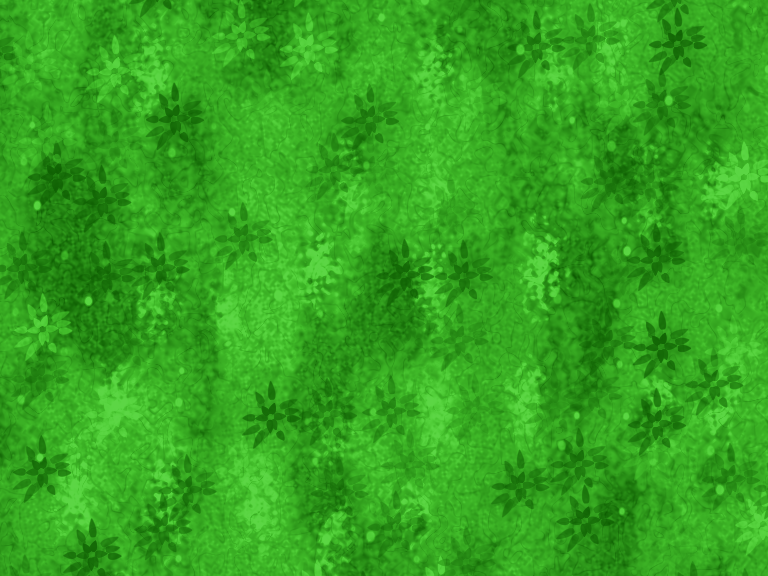
A Shadertoy shader for this texture:

```glsl
#define BASE_TONE 0.715
#define GRAIN_SCALE 215.0
#define GRAIN_AMOUNT 0.17
#define HAIR_AMOUNT 0.085
#define PATCH_AMOUNT 0.165
#define SMUDGE_CELL vec2(0.17, 0.20)
#define FLOWER_CELL 0.122
#define FLOWER_SHARE 0.76
#define LIGHT_SHARE 0.24
#define DOT_CELL 0.085
#define DOT_SHARE 0.4

const vec3 DARK_GREEN = vec3(0.11, 0.47, 0.05);
const vec3 MID_GREEN = vec3(0.235, 0.7, 0.147);
const vec3 LIGHT_GREEN = vec3(0.36, 0.84, 0.27);

float hash(vec2 p) {
    return fract(sin(dot(p, vec2(127.1, 311.7))) * 43758.5453);
}

vec2 hash2(vec2 p) {
    return vec2(hash(p), hash(p + 57.3));
}

float noise(vec2 p) {
    vec2 i = floor(p), f = fract(p);
    f = f * f * (3.0 - 2.0 * f);
    return mix(mix(hash(i), hash(i + vec2(1, 0)), f.x),
               mix(hash(i + vec2(0, 1)), hash(i + vec2(1, 1)), f.x), f.y);
}

float fbm(vec2 p) {
    float sum = 0.0, weight = 0.533;
    for (int i = 0; i < 4; i++) {
        sum += weight * noise(p);
        p = mat2(1.6, 1.2, -1.2, 1.6) * p + 13.7;
        weight *= 0.5;
    }
    return sum;
}

vec2 direction(float angle) {
    return vec2(cos(angle), sin(angle));
}

// Plump pointed leaf, rooted at the origin
float petal(vec2 q, vec2 dir, float size, float width, float soft) {
    float t = dot(q, dir) / size;
    float inside = clamp(t, 0.0, 1.0);
    float halfWidth = 2.6 * width * sqrt(inside) * (1.0 - inside);
    float side = abs(dir.x * q.y - dir.y * q.x);
    return smoothstep(soft, -soft, side - halfWidth) * smoothstep(0.0, 0.08, inside * (1.0 - inside));
}

// Inner rosette with a looser ring of longer, tilted petals
float flower(vec2 q, float soft) {
    float mask = 0.0;
    for (int i = 0; i < 6; i++) {
        vec2 h = hash2(vec2(i, 3.0));
        float angle = 1.047 * float(i) + 0.6 * h.x;
        vec2 root = 0.004 * direction(angle);
        float leaf = petal(q - root, direction(angle + h.y - 0.5), 0.021 + 0.007 * h.y, 0.0068, soft);
        mask = max(mask, (0.75 + 0.25 * h.x) * leaf);
    }
    for (int i = 0; i < 11; i++) {
        vec2 h = hash2(vec2(i, 8.0));
        float angle = 0.571 * float(i) + 0.5 * h.x;
        float stretch = pow(abs(cos(angle - 1.1)), 4.0);
        vec2 root = (0.019 + 0.014 * h.y) * direction(angle);
        float size = 0.018 + 0.008 * h.x + 0.017 * stretch;
        float leaf = petal(q - root, direction(angle + 1.2 * (h.y - 0.5)), size, 0.0066, soft);
        mask = max(mask, (0.5 + 0.45 * h.y) * leaf);
    }
    return mask;
}

// Pale smudges whose edges break up into grain
float smudges(vec2 p, float spatter) {
    vec2 cell = floor(p / SMUDGE_CELL);
    float mask = 0.0;
    for (int y = -1; y <= 1; y++)
    for (int x = -1; x <= 1; x++) {
        vec2 id = cell + vec2(x, y);
        vec2 h = hash2(id + 21.0);
        vec2 q = p - (id + 0.2 + 0.6 * h) * SMUDGE_CELL;
        float d = length(q / vec2(0.036, 0.065 + 0.03 * h.x));
        float strength = step(hash(id + 91.0), 0.5) * (0.5 + 0.5 * h.y);
        mask = max(mask, strength * smoothstep(1.0, 0.3, d + 2.2 * (spatter - 0.47)));
    }
    return mask;
}

float addFlowers(float tone, vec2 p, float soft) {
    vec2 cell = floor(p / FLOWER_CELL);
    for (int y = -1; y <= 1; y++)
    for (int x = -1; x <= 1; x++) {
        vec2 id = cell + vec2(x, y);
        vec2 q = p - (id + 0.12 + 0.76 * hash2(id + 5.0)) * FLOWER_CELL;
        if (hash(id + 33.0) > FLOWER_SHARE || length(q) > 0.09) continue;
        float target = hash(id + 71.0) < LIGHT_SHARE ? 0.87 : 0.35;
        float strength = mix(0.25, 0.9, hash(id + 17.0));
        float halo = 0.35 * exp(-dot(q, q) / 0.001);
        tone = mix(tone, target, strength * max(flower(q, soft), halo));
    }
    return tone;
}

float dots(vec2 p, float soft) {
    vec2 id = floor(p / DOT_CELL);
    vec2 h = hash2(id + 44.0);
    vec2 q = p - (id + 0.15 + 0.7 * h) * DOT_CELL;
    float radius = 0.005 + 0.004 * h.y;
    float strength = step(hash(id + 63.0), DOT_SHARE) * (0.35 + 0.6 * h.x);
    return strength * smoothstep(soft, -soft, length(q * vec2(1.15, 0.9)) - radius);
}

// Thin curled strands along the level lines of warped noise
float hairs(vec2 p) {
    vec2 curl = vec2(noise(p * 34.0), noise(p * 34.0 + 19.0));
    float level = noise(p * vec2(80.0, 55.0) + 2.5 * curl);
    return smoothstep(0.14, 0.0, abs(level - 0.5));
}

void mainImage(out vec4 fragColor, in vec2 fragCoord) {
    vec2 p = fragCoord / iResolution.y;
    float soft = max(0.0016, 0.8 / iResolution.y);
    vec2 turned = mat2(0.8, 0.6, -0.6, 0.8) * p;
    float grain = noise(turned * GRAIN_SCALE);
    float spatter = 0.6 * noise(turned * 120.0 + 9.0) + 0.4 * grain;

    // Upright cloudy patches
    float tone = BASE_TONE + 0.16 * (fbm(p * vec2(8.0, 4.0)) - 0.5);
    float cloud = fbm(p * vec2(9.0, 4.2) + 31.0) + 0.45 * (spatter - 0.5);
    float shade = smoothstep(0.46, 0.72, cloud);
    tone -= PATCH_AMOUNT * shade;
    tone = mix(tone, 0.87, 0.9 * smudges(p, spatter));

    // Fine grain and curled hairs
    tone += GRAIN_AMOUNT * (0.75 + 0.4 * shade) * (grain - 0.5);
    tone -= HAIR_AMOUNT * hairs(p) * (0.4 + 0.6 * noise(p * 60.0));

    // Stamped flowers and pale dots
    tone = addFlowers(tone, p, soft);
    tone = mix(tone, 0.84, dots(p, 1.5 * soft));

    vec3 color = mix(DARK_GREEN, MID_GREEN, (tone - 0.47) / 0.23);
    color = mix(color, LIGHT_GREEN, smoothstep(0.71, 0.85, tone));
    fragColor = vec4(clamp(color, 0.0, 1.0), 1.0);
}
```
